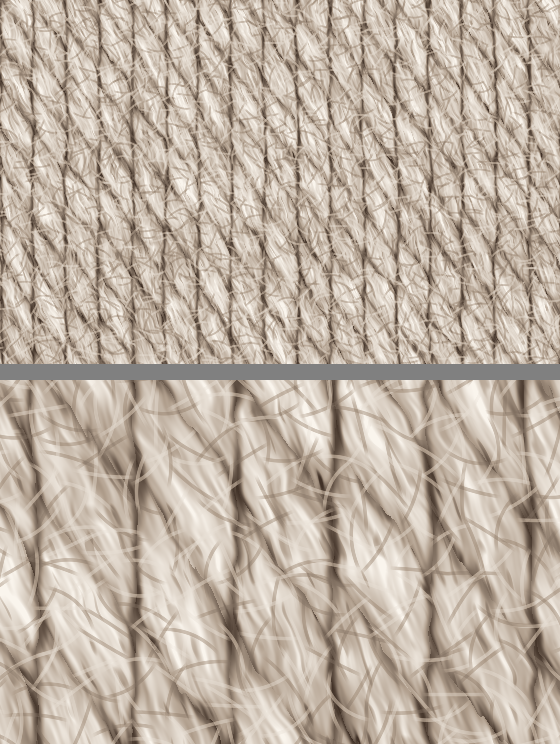
Top: the whole. Bottom: its middle third, enlarged.
A WebGL 2 fragment shader for this texture:

```glsl
#version 300 es
precision highp float;
// Vertical three-strand natural ropes lying side by side.
// Each rope is a cylinder wrapped by helical strands; stretched noise makes
// the fibres, and hashed grid cells scatter stray hairs over everything.

#define ROPES 16.95        // ropes across the canvas
#define STRAND_PITCH 1.36  // strand spacing down a rope, in rope widths
#define HELIX 0.65         // drop of a strand per radian of turn
#define FIBRE_TILT 0.40    // sideways lean of the fibres
#define FIBRE_CONTRAST 0.80
#define GAP_DARKNESS 0.85
#define HAIR_LAYERS 14
#define HAIR_CELL 0.95     // hair grid size, in rope widths
#define HAIR_WIDTH 0.013

const vec3 SHADOW = vec3(0.25, 0.19, 0.15);
const vec3 FLAX = vec3(0.69, 0.62, 0.55);
const vec3 BLEACHED = vec3(0.98, 0.96, 0.93);

float hash(vec2 p) {
    return fract(sin(dot(p, vec2(127.1, 311.7))) * 43758.5453);
}

float noise(vec2 p) {
    vec2 cell = floor(p), f = fract(p);
    f = f * f * (3.0 - 2.0 * f);
    return mix(mix(hash(cell), hash(cell + vec2(1, 0)), f.x),
               mix(hash(cell + vec2(0, 1)), hash(cell + vec2(1, 1)), f.x), f.y);
}

// Long streaks: fine across the fibre, slow along it.
float fibres(vec2 p, float tilt, float seed) {
    float across = p.x + tilt * p.y + 0.12 * noise(p * 2.0 + seed);
    float coarse = noise(vec2(across * 7.0 + seed, p.y * 1.3));
    float medium = noise(vec2(across * 14.0 - seed, p.y * 2.2));
    float fine = noise(vec2(across * 25.0 + seed * 2.0, p.y * 4.0));
    return 0.30 * coarse + 0.38 * medium + 0.32 * fine;
}

// Brightness of the twisted ropes, without hairs.
float ropeTone(vec2 p) {
    float x = p.x + 0.14 * (noise(vec2(p.x * 0.8, p.y * 0.7)) - 0.5)
                  + 0.05 * (noise(p * vec2(2.0, 5.0)) - 0.5);
    float rope = floor(x);
    float side = fract(x) - 0.5;

    // Helical strand coordinate, with a fuzzy border
    float turn = asin(clamp(2.0 * side, -0.98, 0.98));
    float along = (p.y + HELIX * turn) / STRAND_PITCH + 7.0 * hash(vec2(rope, 3.0));
    along += 0.30 * (noise(vec2(rope * 9.0, p.y * 0.5)) - 0.5);
    along += 0.20 * (fibres(p, FIBRE_TILT, 5.0) - 0.5);
    float strand = floor(along);
    float t = 2.0 * fract(along) - 1.0;
    float bulge = 1.0 - t * t;
    float seed = hash(vec2(rope, strand));

    // Fibres inside the strand
    vec2 local = vec2(side, p.y);
    float tilt = FIBRE_TILT + 0.16 * (seed - 0.5);
    float streak = fibres(local, tilt, seed * 40.0 + rope);
    float crack = noise(vec2((side + tilt * p.y) * 17.0 + seed * 90.0, p.y * 3.0));
    float tone = 0.73 + FIBRE_CONTRAST * (streak - 0.5);
    tone += 0.20 * (bulge - 0.55) + 0.10 * (seed - 0.5);
    tone -= 0.24 * smoothstep(0.76, 0.95, crack);

    // Grooves between strands, rounded sides, gaps between ropes
    float groove = smoothstep(0.72, 1.0, abs(t));
    tone -= groove * (0.14 + 0.24 * noise(p * 4.0));
    tone -= 0.24 * pow(abs(2.0 * side), 4.0);
    float edge = 0.435 + 0.05 * bulge;
    float gap = smoothstep(edge - 0.06, edge + 0.03, abs(side));
    gap *= GAP_DARKNESS * (0.55 + 0.45 * noise(p * vec2(1.0, 2.5) + 20.0));
    return mix(tone, 0.02, gap);
}

// One curved hair per grid cell; returns coverage, sets its shade.
float hair(vec2 p, float layer, float pixel, out float shade) {
    vec2 grid = p / HAIR_CELL + layer * vec2(0.37, 0.71);
    vec2 id = floor(grid) + layer * 31.0;
    vec2 jitter = vec2(hash(id), hash(id + 5.3)) - 0.5;
    vec2 q = fract(grid) - 0.5 - 0.2 * jitter;
    float angle = 6.2832 * hash(id + 9.7);
    q = mat2(cos(angle), sin(angle), -sin(angle), cos(angle)) * q;
    float bend = 1.8 * (hash(id + 2.1) - 0.5);
    float d = abs(q.y - bend * (q.x * q.x - 0.04)) * HAIR_CELL;
    d /= sqrt(1.0 + 4.0 * bend * bend * q.x * q.x);
    shade = hash(id + 14.2) < 0.55 ? 0.88 : 0.30;
    float ends = 1.0 - smoothstep(0.22, 0.36, abs(q.x));
    return ends * (1.0 - smoothstep(HAIR_WIDTH, HAIR_WIDTH + pixel, d));
}

vec3 flaxColour(float tone) {
    tone = clamp(tone, 0.0, 1.0);
    return tone < 0.5 ? mix(SHADOW, FLAX, tone * 2.0)
                      : mix(FLAX, BLEACHED, tone * 2.0 - 1.0);
}

out vec4 fragColour;
uniform vec2 u_resolution;

void main() {
    float pixel = ROPES / u_resolution.x;
    vec2 p = gl_FragCoord.xy * pixel;
    float tone = ropeTone(p);
    for (int i = 0; i < HAIR_LAYERS; i++) {
        float shade;
        float cover = hair(p, float(i) + 1.0, pixel, shade);
        tone = mix(tone, shade, 0.42 * cover);
    }
    fragColour = vec4(flaxColour(tone), 1.0);
}
```
